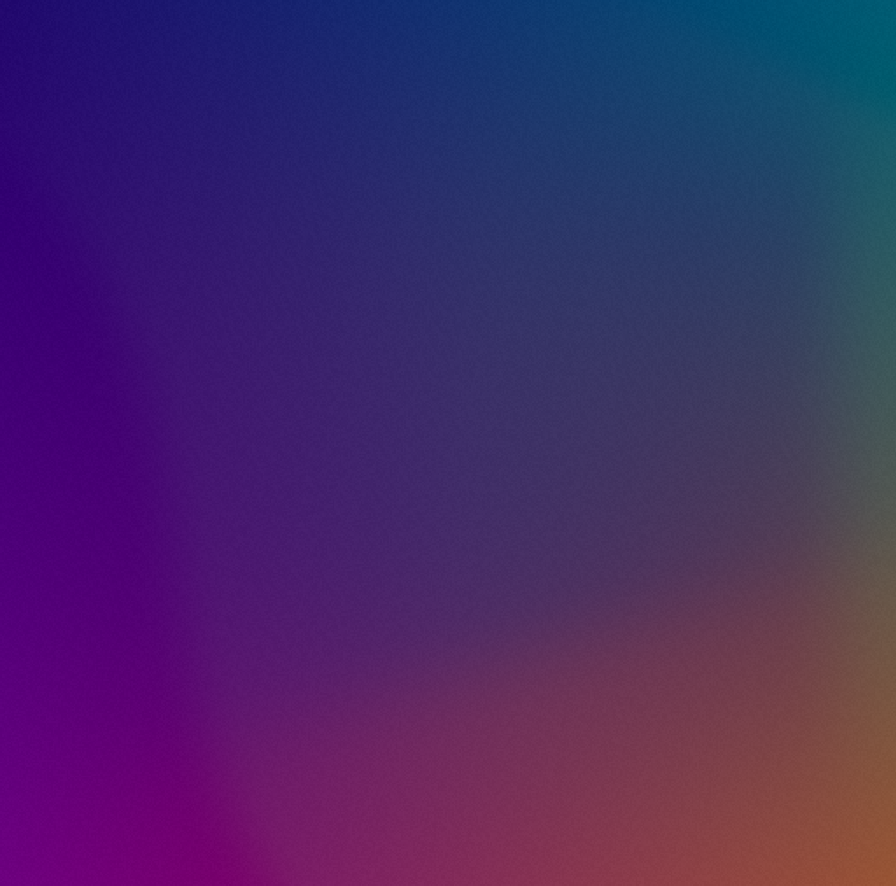
This background is drawn by a Shadertoy shader. Its source:

```glsl
#define TOP_LEFT vec3(0.13, 0.03, 0.43)
#define TOP_RIGHT vec3(0.00, 0.36, 0.45)
#define BOTTOM_LEFT vec3(0.43, 0.00, 0.50)
#define BOTTOM_RIGHT vec3(0.60, 0.33, 0.20)
#define COOL_SHIFT vec3(-0.075, -0.012, 0.025)
#define COOL_CENTER vec2(0.57, 0.34)
#define COOL_RADIUS vec2(0.40, 0.25)
#define RIM_DIP 0.055
#define GRAIN_CELLS 506.0
#define GRAIN_AMOUNT 0.02

float hash(vec2 p) {
    return fract(sin(dot(p, vec2(12.9898, 78.233))) * 43758.5453);
}

// Curved boundary of the pure violet area on the left
float violetEdge(float y) {
    return 0.235 + y * (-0.62 + y * (1.35 - 1.25 * y));
}

vec3 background(vec2 uv) {
    // Four-corner blend
    vec3 lower = mix(BOTTOM_LEFT, BOTTOM_RIGHT, uv.x);
    vec3 upper = mix(TOP_LEFT, TOP_RIGHT, uv.x);
    vec3 color = mix(lower, upper, uv.y);

    // Cool haze above the slanted warm glow
    vec2 offset = (uv - COOL_CENTER) / COOL_RADIUS;
    float aboveGlow = smoothstep(-0.03, 0.12, uv.y - 0.03 - 0.31 * uv.x);
    color += COOL_SHIFT * exp(-dot(offset, offset)) * aboveGlow;

    // Muted green band inside the right rim
    float band = smoothstep(0.5, 0.87, uv.x) * (1.0 - smoothstep(0.87, 1.0, uv.x));
    float bandHeight = smoothstep(0.0, 0.35, uv.y) * (1.0 - smoothstep(0.7, 1.0, uv.y));
    color.g -= RIM_DIP * band * bandHeight;

    // Violet area without green, teal corner without red
    color.g *= smoothstep(0.0, 0.12, uv.x - violetEdge(uv.y));
    float tealDistance = 1.0 - uv.y - 0.48 * (uv.x - 0.78);
    color.r *= smoothstep(-0.02, 0.06, tealDistance);
    return color;
}

void mainImage(out vec4 fragColor, in vec2 fragCoord) {
    vec2 uv = fragCoord / iResolution.xy;
    vec3 color = background(uv);

    // Fine film grain
    vec2 cell = floor(fragCoord / iResolution.y * GRAIN_CELLS);
    color += GRAIN_AMOUNT * (hash(cell) - 0.5);

    fragColor = vec4(clamp(color, 0.0, 1.0), 1.0);
}
```
